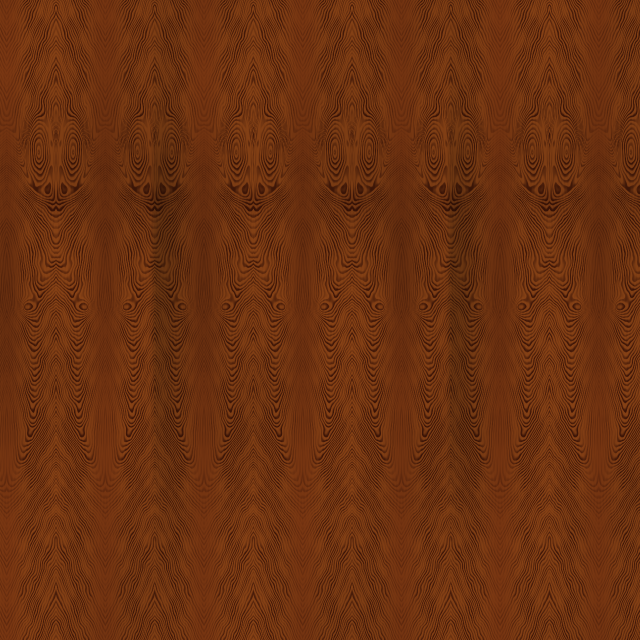
Give the GLSL for this texture, as a WebGL 1 fragment shader.

```glsl
precision highp float;
// Book-matched rosewood veneer: mirrored panels with arches, paired eyes and hanging loops.
uniform vec2 u_resolution;

#define PANEL_WIDTH 0.1542
#define FIRST_AXIS 0.0875
#define RINGS_DOWN 112.0
#define RING_SLOPE 21.0
#define EYE_RINGS 8.0
#define WARP 0.85
#define GRAIN_DEPTH 0.66
#define PORE_DEPTH 0.085
#define LIGHT_WOOD vec3(0.512, 0.250, 0.082)
#define DARK_WOOD vec3(0.220, 0.072, 0.024)
#define SEAM_WOOD vec3(0.465, 0.208, 0.068)

// Layered sines, each layer turned and bent by the other axis.
float waves(vec2 p) {
  float sum = 0.0;
  float amp = 0.55;
  for (int i = 0; i < 4; i++) {
    sum += amp * sin(p.x + 1.4 * sin(p.y));
    p = mat2(1.25, 1.08, -1.08, 1.25) * p + 2.3;
    amp *= 0.5;
  }
  return sum;
}

// Soft elliptical spot.
float spot(vec2 p, vec2 center, vec2 radius) {
  vec2 d = (p - center) / radius;
  return exp(-dot(d, d));
}

// Growth ring height; p.x runs from axis (0) to seam (1), p.y from top to bottom.
float ringField(vec2 p) {
  // The trough of the rings moves: seam, axis, middle of the half panel, seam.
  float trough = mix(1.1, 0.0, smoothstep(0.14, 0.36, p.y));
  trough += 0.42 * smoothstep(0.37, 0.50, p.y);
  trough += 0.68 * smoothstep(0.62, 0.84, p.y);
  float off = p.x - trough;
  float steep = 1.0 + 0.3 * spot(p, vec2(p.x, 0.6), vec2(1.0, 0.09));
  float f = RINGS_DOWN * p.y + RING_SLOPE * steep * sqrt(off * off + 0.015);

  // Eyes: closed oval rings laid into the flat part of the field
  float r = length((p - vec2(0.35, 0.238)) / vec2(0.33, 0.068));
  float eye = 1.0 - smoothstep(0.6, 1.3, r);
  f = mix(f, 35.0 + EYE_RINGS * (1.0 - r), eye);
  f -= 4.5 * spot(p, vec2(0.65, 0.482), vec2(0.17, 0.015));

  // Flame-like waviness, calm at the seams and inside the eyes
  float calm = (1.0 - 0.7 * smoothstep(0.55, 1.0, p.x)) * (1.0 - 0.5 * eye);
  return f + WARP * calm * waves(vec2(p.x * 9.0, p.y * 78.0));
}

vec3 veneer(vec2 uv) {
  // Panel layout
  float across = (uv.x - FIRST_AXIS) / PANEL_WIDTH + 0.5;
  float panel = mod(floor(across), 3.0);
  float side = 2.0 * fract(across) - 1.0;
  vec2 p = vec2(abs(side), 1.0 - uv.y);
  float seam = smoothstep(0.5, 1.0, p.x);

  // Ring lines: slow rise into dark, crisp end
  float f = ringField(p);
  float ring = fract(f);
  float line = smoothstep(0.25, 0.72, ring) * (1.0 - smoothstep(0.84, 1.0, ring));
  float patches = waves(vec2(p.x * 9.0, p.y * 62.0) + 4.0);
  float weight = GRAIN_DEPTH * (1.0 + 0.55 * patches + 0.3 * sin(f * 1.3));
  weight *= 1.0 - 0.65 * seam;
  weight *= 1.0 + 0.6 * spot(p, vec2(0.4, 0.69), vec2(0.2, 0.06));
  float dark = line * clamp(weight, 0.1, 0.95);

  // Stain below the eyes
  float stain = spot(p, vec2(0.0, 0.315), vec2(0.38, 0.02));
  dark += stain * (0.2 + 0.35 * line);

  // Fine vertical pores
  float pores = waves(vec2(p.x * 95.0 + 3.0 * sin(p.y * 31.0), p.y * 45.0) + 7.0);
  dark += PORE_DEPTH * pores;
  vec3 ground = mix(LIGHT_WOOD, SEAM_WOOD, seam);
  vec3 wood = mix(ground, DARK_WOOD, clamp(dark, 0.0, 1.0));

  // Broad tone: slow clouds, dim middle seams, one shaded half in every third panel
  float tone = 1.0 + 0.04 * waves(vec2(uv.x * 17.0, p.y * 8.0));
  tone -= 0.12 * seam * spot(p, vec2(1.0, 0.42), vec2(2.0, 0.2));
  tone -= 0.06 * spot(p, vec2(0.3, 0.27), vec2(0.7, 0.1));
  float shaded = 1.0 - step(0.5, abs(panel - 1.0));
  float halfShade = smoothstep(-0.12, 0.04, side) * (1.0 - smoothstep(0.1, 0.9, side));
  float shade = shaded * halfShade * spot(p, vec2(p.x, 0.44), vec2(1.0, 0.3));
  return wood * tone * mix(vec3(1.0), vec3(0.80, 0.83, 0.82), shade);
}

void main() {
  // Four samples per pixel smooth the fine lines
  vec3 sum = vec3(0.0);
  for (int j = 0; j < 2; j++) {
    for (int i = 0; i < 2; i++) {
      vec2 jitter = 0.5 * vec2(float(i), float(j)) - 0.25;
      sum += veneer((gl_FragCoord.xy + jitter) / u_resolution);
    }
  }
  gl_FragColor = vec4(sum * 0.25, 1.0);
}
```
